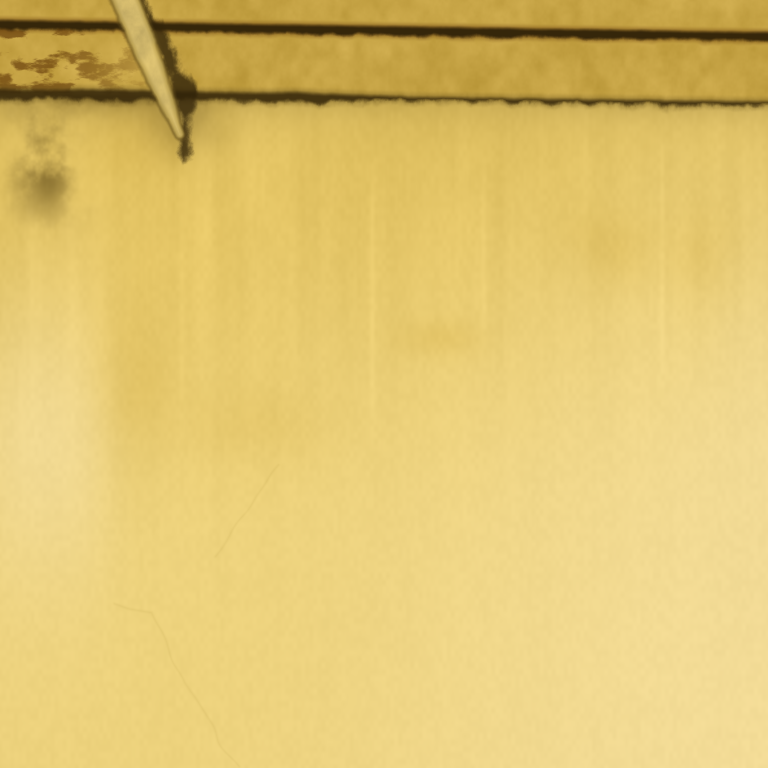
Write a WebGL 2 fragment shader that draws this texture.

```glsl
#version 300 es
precision highp float;
// A sunlit ochre plaster wall under a grimy ledge, with a pale splinter
// hanging across two dark seams. Layered gradients and noise make the
// plaster; distance functions make the seams, splinter and cracks.
uniform vec2 u_resolution;
out vec4 fragColor;

const vec3 CREAM = vec3(0.955, 0.865, 0.600);
const vec3 STRAW = vec3(0.930, 0.825, 0.490);
const vec3 OCHRE = vec3(0.890, 0.765, 0.385);
const vec3 STAIN = vec3(0.800, 0.650, 0.230);
const vec3 LEDGE = vec3(0.775, 0.640, 0.270);
const vec3 RUST  = vec3(0.430, 0.270, 0.060);
const vec3 GRIME = vec3(0.400, 0.315, 0.110);
const vec3 SOOT  = vec3(0.190, 0.135, 0.035);
const vec3 WOOD  = vec3(0.900, 0.790, 0.460);

float hash(vec2 p) {
    return fract(sin(dot(p, vec2(127.1, 311.7))) * 43758.545);
}

float noise(vec2 p) {
    vec2 i = floor(p), f = fract(p);
    f = f * f * (3.0 - 2.0 * f);
    return mix(mix(hash(i), hash(i + vec2(1, 0)), f.x),
               mix(hash(i + vec2(0, 1)), hash(i + vec2(1, 1)), f.x), f.y);
}

float fbm(vec2 p) {
    float sum = 0.0, amp = 0.5;
    for (int i = 0; i < 5; i++) {
        sum += amp * noise(p);
        p = p * 2.03 + 17.3;
        amp *= 0.5;
    }
    return sum;
}

// Soft elliptical spot
float spot(vec2 p, vec2 center, vec2 radius) {
    vec2 d = (p - center) / radius;
    return exp(-dot(d, d));
}

// Distance to a segment whose half width goes from ra to rb
float taper(vec2 p, vec2 a, vec2 b, float ra, float rb) {
    vec2 d = b - a;
    float t = clamp(dot(p - a, d) / dot(d, d), 0.0, 1.0);
    return length(p - a - d * t) - mix(ra, rb, t);
}

float fill(float d, float soft) {
    return 1.0 - smoothstep(-soft, soft, d);
}

// Light vertical run mark fading at both ends
float streak(vec2 p, float x, float low, float high) {
    return exp(-pow((p.x - x) / 0.004, 2.0))
         * smoothstep(low, low + 0.12, p.y) * (1.0 - smoothstep(high - 0.1, high, p.y));
}

vec3 plaster(vec2 p) {
    float cloud = fbm(p * vec2(7.0, 5.0)) - 0.48;
    float runs = fbm(vec2(p.x * 45.0, p.y * 3.0)) - 0.48;
    float upper = smoothstep(0.28, 0.85, p.y - 0.12 * (p.x - 0.5) + 0.12 * cloud);
    vec3 c = mix(STRAW, OCHRE, upper);
    c = mix(c, CREAM, 0.9 * smoothstep(0.35, 1.15, p.x + 0.35 * (0.5 - p.y)) * (1.0 - 0.8 * upper));

    // Pale glow at the left, with a firmer right edge
    float glow = spot(p, vec2(0.06, 0.42), vec2(0.12, 0.19)) * (1.0 - smoothstep(0.10, 0.19, p.x));
    c = mix(c, CREAM, 0.8 * glow);

    // Ochre blotches
    float blotch = 0.35 * spot(p, vec2(0.79, 0.68), vec2(0.06, 0.05))
                 + 0.28 * spot(p, vec2(0.57, 0.56), vec2(0.06, 0.025))
                 + 0.25 * spot(p, vec2(0.18, 0.50), vec2(0.05, 0.10))
                 + 0.20 * spot(p, vec2(0.34, 0.45), vec2(0.09, 0.05))
                 + 0.22 * spot(p, vec2(0.92, 0.68), vec2(0.05, 0.07))
                 + 0.30 * spot(p, vec2(0.18, 0.82), vec2(0.07, 0.06));
    c = mix(c, STAIN, blotch * (0.75 + cloud));

    // Run marks and fine grain
    float marks = streak(p, 0.485, 0.40, 0.82) + streak(p, 0.630, 0.50, 0.84)
                + streak(p, 0.862, 0.45, 0.87) + 0.6 * streak(p, 0.237, 0.40, 0.75);
    c += 0.022 * marks + (0.05 * runs + 0.05 * cloud) * (0.25 + upper);
    return c + 0.018 * (noise(p * vec2(190.0, 120.0)) - 0.5);
}

void main() {
    vec2 p = gl_FragCoord.xy / u_resolution;
    float px = 1.0 / u_resolution.y;
    float rough = fbm(p * vec2(60.0, 45.0)) - 0.48;
    float patchy = fbm(p * vec2(18.0, 16.0) + 5.0);
    vec3 c = plaster(p);

    // Hairline cracks
    vec2 q = p + 0.008 * (vec2(noise(p * 35.0), noise(p * 35.0 + 9.0)) - 0.5);
    float crack = min(taper(q, vec2(0.15, 0.212), vec2(0.20, 0.205), 0.0, 0.0),
                      taper(q, vec2(0.20, 0.205), vec2(0.24, 0.110), 0.0, 0.0));
    crack = min(crack, taper(q, vec2(0.24, 0.110), vec2(0.31, 0.0), 0.0, 0.0));
    crack = min(crack, taper(q, vec2(0.28, 0.275), vec2(0.36, 0.395), 0.0, 0.0));
    c -= 0.035 * fill(crack - 0.001, 0.0025);

    // Seam heights, ledge and damp below it
    float upperSeam = mix(0.968, 0.952, p.x);
    float lowerSeam = mix(0.878, 0.865, p.x);
    float below = lowerSeam - p.y;
    float leftSide = 1.0 - smoothstep(0.10, 0.55, p.x);
    float damp = exp(-max(below, 0.0) / 0.022) * (0.25 + 0.35 * leftSide);
    damp += 0.65 * spot(p, vec2(0.06, 0.79), vec2(0.045, 0.065)) * smoothstep(0.3, 0.65, patchy);
    damp += 0.30 * spot(p, vec2(0.24, 0.84), vec2(0.05, 0.04));
    c = mix(c, GRIME, clamp(damp * (0.5 + patchy), 0.0, 0.8));
    vec3 ledge = LEDGE + 0.10 * rough + 0.06 * (patchy - 0.5);
    float dirt = smoothstep(0.48, 0.68, fbm(p * vec2(35.0, 70.0))) * (1.0 - smoothstep(0.05, 0.26, p.x));
    ledge = mix(ledge, RUST, 0.75 * dirt * step(p.y, upperSeam));
    c = mix(c, ledge, fill(below, 0.002 + px));

    // Dark seams with rusty fringes
    float topGap = abs(p.y - upperSeam + 0.003 * rough) - 0.0055 - 0.005 * rough;
    float heavy = 0.004 * (1.0 - smoothstep(0.38, 0.56, p.x)) * (0.5 + patchy);
    float lowGap = abs(p.y - lowerSeam + 0.008 * rough) - 0.002 - heavy - 0.006 * rough;
    c = mix(c, RUST, 0.6 * fill(topGap - 0.003, 0.005));
    c = mix(c, SOOT, 0.95 * fill(topGap, 0.002 + px));
    c = mix(c, GRIME, 0.6 * fill(lowGap - 0.003, 0.007));
    c = mix(c, SOOT, 0.78 * fill(lowGap, 0.0025 + px));

    // Shadow beside the splinter, then the splinter
    float shade = min(taper(p, vec2(0.185, 1.0), vec2(0.242, 0.875), 0.006, 0.012),
                      taper(p, vec2(0.242, 0.875), vec2(0.238, 0.780), 0.011, 0.001));
    c = mix(c, SOOT, 0.8 * fill(shade + 0.025 * rough, 0.006));
    float wood = min(taper(p, vec2(0.160, 1.01), vec2(0.195, 0.922), 0.017, 0.015),
                     taper(p, vec2(0.195, 0.922), vec2(0.234, 0.825), 0.015, 0.005));
    wood += 0.006 * rough;
    c = mix(c, GRIME, 0.7 * fill(wood - 0.003, 0.003));
    vec3 grain = WOOD * (0.93 + 0.25 * rough) - 0.12 * smoothstep(-0.008, 0.0, wood);
    c = mix(c, grain, fill(wood, 0.0015 + px));

    fragColor = vec4(clamp(c, 0.0, 1.0), 1.0);
}
```
